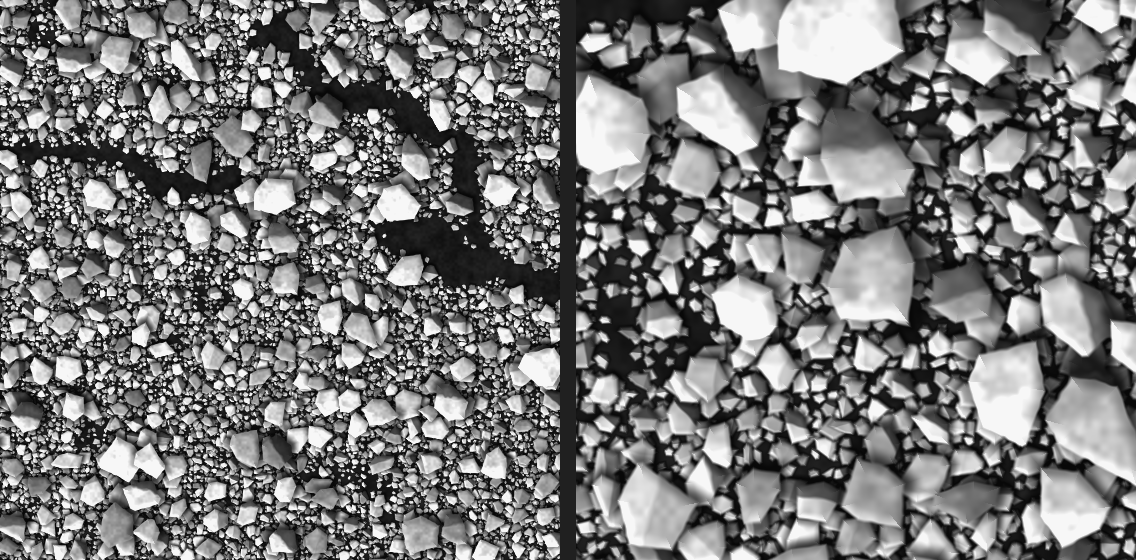
Left, the full canvas; right, a detail of the centre.
Reproduce this texture procedurally as a three.js fragment shader.

```glsl
// Crushed grey gravel: angular stones of many sizes with dark crevices between them.
varying vec2 vUv;

const int LAYERS = 6;
const int SIDES = 6;
const float FINEST_CELLS = 110.0;
const float COARSEST_CELLS = 13.0;
const float FINE_SHARE = 1.0;
const float COARSE_SHARE = 0.36;
const float EDGE_SOFTNESS = 0.0014;
const float GROUND_TONE = 0.10;
const float DARK_STONE = 0.42;
const float PALE_STONE = 0.96;
const float SHADOW_REACH = 0.24;
const float SHADOW_DEPTH = 0.78;
const float GRAIN = 0.42;
const vec2 LIGHT = vec2(-0.6, -0.8);
const float TAU = 6.28318;

vec3 hash3(vec2 p) {
  vec3 q = fract(p.xyx * vec3(0.1031, 0.1030, 0.0973));
  q += dot(q, q.yxz + 33.33);
  return fract((q.xxy + q.yzz) * q.zyx);
}

float noise(vec2 p) {
  vec2 i = floor(p);
  vec2 f = fract(p);
  f = f * f * (3.0 - 2.0 * f);
  float low = mix(hash3(i).x, hash3(i + vec2(1.0, 0.0)).x, f.x);
  float high = mix(hash3(i + vec2(0.0, 1.0)).x, hash3(i + 1.0).x, f.x);
  return mix(low, high, f.y);
}

float segment(vec2 p, vec2 a, vec2 b) {
  vec2 ab = b - a;
  return length(p - a - ab * clamp(dot(p - a, ab) / dot(ab, ab), 0.0, 1.0));
}

vec2 direction(float angle) {
  return vec2(cos(angle), sin(angle));
}

// Amount of bare, shaded hollow at a point
float crevice(vec2 p) {
  vec2 w = p + 0.09 * (vec2(noise(p * 10.0), noise(p * 10.0 + 37.0)) - 0.5);
  float d = segment(w, vec2(0.0, 0.72), vec2(0.40, 0.70));
  d = min(d, segment(w, vec2(0.46, 0.93), vec2(0.84, 0.73)));
  d = min(d, segment(w, vec2(0.70, 0.58), vec2(1.0, 0.49)));
  d = min(d, segment(w, vec2(0.84, 0.73), vec2(0.86, 0.56)));
  float pits = smoothstep(0.74, 0.9, noise(p * 13.0 + 5.0));
  return max(1.0 - smoothstep(0.012, 0.05, d), 0.6 * pits);
}

// Lays one stone over the tone so far; q is measured from its centre in cells
float layStone(float tone, vec2 q, vec2 id, float cells, float grain) {
  vec3 look = hash3(id + 17.3);
  vec3 form = hash3(id + 71.9);
  float radius = mix(0.30, 0.52, look.x);
  float reach = radius * 1.25;
  if (length(q) > reach + SHADOW_REACH) return tone;

  // Convex outline cut by randomly turned edges
  vec2 axis = direction(look.y * TAU);
  mat2 turn = mat2(axis.x, -axis.y, axis.y, axis.x);
  vec2 local = turn * q;
  vec2 light = turn * LIGHT;
  local.x *= mix(1.0, 1.65, form.x * form.x);
  float d = length(local) - reach;
  vec2 normal = normalize(local + 0.0001);
  for (int i = 0; i < SIDES; i++) {
    vec3 cut = hash3(id + float(i) * 7.31 + 3.7);
    vec2 n = direction((float(i) + 0.8 * cut.x) * TAU / float(SIDES));
    float side = dot(local, n) - radius * mix(0.62, 1.08, cut.y);
    if (side > d) {
      d = side;
      normal = n;
    }
  }

  // Contact shadow, deepest away from the light
  float away = 0.65 - 0.35 * dot(normalize(q + 0.0001), LIGHT);
  float shadow = 1.0 - smoothstep(0.0, SHADOW_REACH, d);
  tone *= 1.0 - SHADOW_DEPTH * away * shadow;

  // Broken facet, bevelled rim and mottled surface
  float shade = mix(DARK_STONE, PALE_STONE, sqrt(look.z));
  vec2 slope = direction(form.y * TAU);
  float facing = dot(slope, light);
  float ridge = dot(local, slope) - radius * mix(-0.2, 0.45, form.z);
  float facet = smoothstep(-0.04, 0.06, ridge + 0.12 * grain);
  shade *= 1.0 + facet * facing * (facing < 0.0 ? 0.68 : 0.2);
  shade *= 1.0 + 0.36 * smoothstep(-0.17, 0.0, d) * dot(normal, light);
  shade *= 1.0 + GRAIN * grain;
  float soft = EDGE_SOFTNESS * cells;
  return mix(tone, shade, 1.0 - smoothstep(-soft, soft, d + 0.05 * grain));
}

void main() {
  float grain = 0.6 * noise(vUv * 75.0) + 0.4 * noise(vUv * 210.0) - 0.5;
  float tone = GROUND_TONE * (1.0 + grain);

  // Layers run from grit up to the largest stones
  for (int layer = 0; layer < LAYERS; layer++) {
    float rank = float(layer) / float(LAYERS - 1);
    float cells = FINEST_CELLS * pow(COARSEST_CELLS / FINEST_CELLS, rank);
    float share = mix(FINE_SHARE, COARSE_SHARE, rank);
    vec2 p = vUv * cells;
    for (int k = 0; k < 9; k++) {
      vec2 cell = floor(p) + vec2(mod(float(k), 3.0), floor(float(k) / 3.0)) - 1.0;
      vec2 id = cell + 131.0 * float(layer + 1);
      vec3 place = hash3(id);
      vec2 centre = cell + 0.5 + 0.6 * (place.xy - 0.5);
      if (place.z < share && place.z < share * (1.0 - crevice(centre / cells)))
        tone = layStone(tone, p - centre, id, cells, grain);
    }
  }
  gl_FragColor = vec4(vec3(clamp(tone, 0.03, 0.97)), 1.0);
}
```
